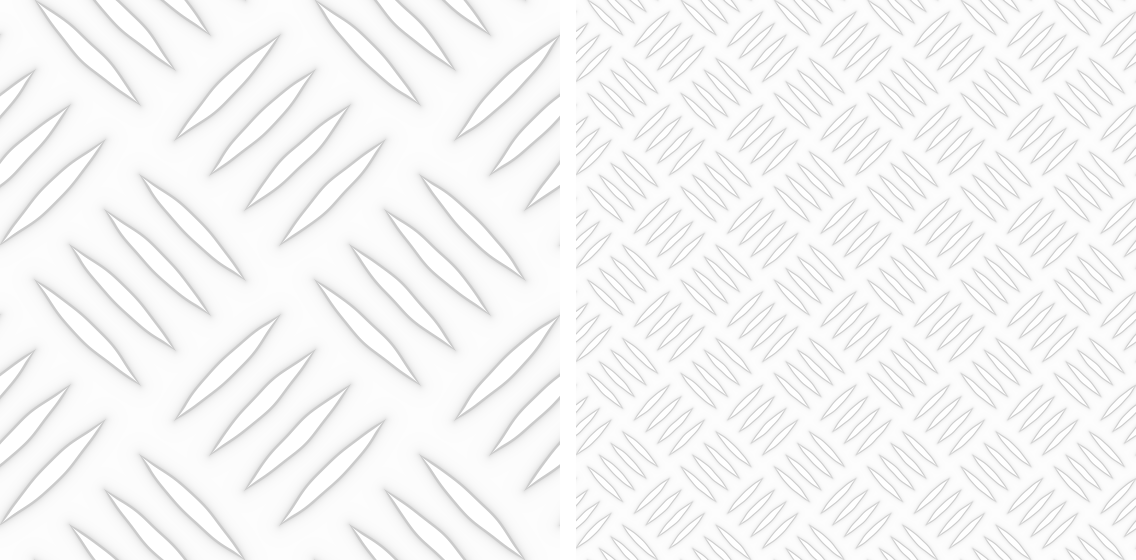
Left: one tile. Right: repeated 3 by 3.
Write a WebGL 2 fragment shader that draws this texture.

```glsl
#version 300 es
precision highp float;
// Pale tread plate: groups of four slim raised bars, alternating between the
// two diagonals. Each bar is a lens distance field with a slightly wavy edge,
// shaded with a grey rim, a white top and a soft shadow around it.

uniform vec2 u_resolution;
out vec4 outColor;

const float REPEATS = 2.0;         // cells across and down
const float BARS = 4.0;            // bars in each group
const float BAR_STEP = 0.1768;     // spacing of bars, in cells
const float HALF_LENGTH = 0.267;
const float HALF_WIDTH = 0.038;
const float RIM_WIDTH = 0.0088;
const float WOBBLE = 0.0021;

const vec3 PLATE = vec3(0.992);
const vec3 BAR_TOP = vec3(1.0);
const vec3 RIM = vec3(0.795);

float hash(vec2 p) {
    return fract(sin(dot(p, vec2(127.1, 311.7))) * 43758.5453);
}

// Signed distance to a lens lying along y, with pointed ends.
float lensDistance(vec2 p, float halfWidth, float halfLength) {
    p = abs(p);
    float shift = (halfLength * halfLength - halfWidth * halfWidth) / (2.0 * halfWidth);
    float radius = shift + halfWidth;
    bool beyondTip = (p.y - halfLength) * shift > p.x * halfLength;
    return beyondTip ? length(p - vec2(0.0, halfLength))
                     : length(p + vec2(shift, 0.0)) - radius;
}

// Bends each side of a bar a little, fading out toward its tips.
float edgeWobble(vec2 p, float seed) {
    float t = p.y / HALF_LENGTH;
    float side = p.x < 0.0 ? 0.0 : 2.3;
    float phase = 6.2832 * seed + side;
    float wave = sin(t * 5.0 + phase) + 0.6 * sin(t * 9.0 - 1.7 * phase);
    float fade = max(1.0 - t * t, 0.0) * smoothstep(0.0, 0.012, abs(p.x));
    return WOBBLE * wave * fade;
}

// Nearest bar of a repeated group: x = signed distance, y = position to the tip.
vec2 barGroup(vec2 p, vec2 center, vec2 along) {
    vec2 local = p - center;
    vec2 cell = floor(local + 0.5);
    local -= cell;
    vec2 across = vec2(along.y, -along.x);
    vec2 q = vec2(dot(local, across), dot(local, along));
    vec2 id = mod(cell, REPEATS) + center * 7.0;
    vec2 nearest = vec2(1.0, 0.0);
    for (float i = 0.0; i < BARS; i++) {
        vec2 b = q - vec2((i - 0.5 * (BARS - 1.0)) * BAR_STEP, 0.0);
        float seed = hash(id + vec2(i * 3.0, i));
        float d = lensDistance(b, HALF_WIDTH, HALF_LENGTH) + edgeWobble(b, seed);
        if (d < nearest.x) nearest = vec2(d, abs(b.y) / HALF_LENGTH);
    }
    return nearest;
}

// Plate, shadow, rim and top of a bar from its distance field.
vec3 shadeBar(vec2 bar, float pixel) {
    float d = bar.x;
    float outside = max(d, 0.0);
    float soft = max(0.0022, 0.6 * pixel);
    float shadow = 0.095 * exp(-outside / 0.010) + 0.022 * exp(-outside / 0.032);
    float rimWidth = RIM_WIDTH * mix(1.0, 0.5, smoothstep(0.75, 1.0, bar.y));

    vec3 color = PLATE - shadow;
    color = mix(color, RIM, 1.0 - smoothstep(-soft, soft, d));
    return mix(color, BAR_TOP, 1.0 - smoothstep(-soft, soft, d + rimWidth));
}

void main() {
    vec2 p = gl_FragCoord.xy / u_resolution * REPEATS;
    float pixel = REPEATS / min(u_resolution.x, u_resolution.y);

    // The two groups sit half a cell apart on opposite diagonals.
    vec2 falling = barGroup(p, vec2(0.5, 0.0), normalize(vec2(1.0, -1.0)));
    vec2 rising = barGroup(p, vec2(0.0, 0.5), normalize(vec2(1.0, 1.0)));
    vec2 bar = falling.x < rising.x ? falling : rising;

    outColor = vec4(shadeBar(bar, pixel), 1.0);
}
```
